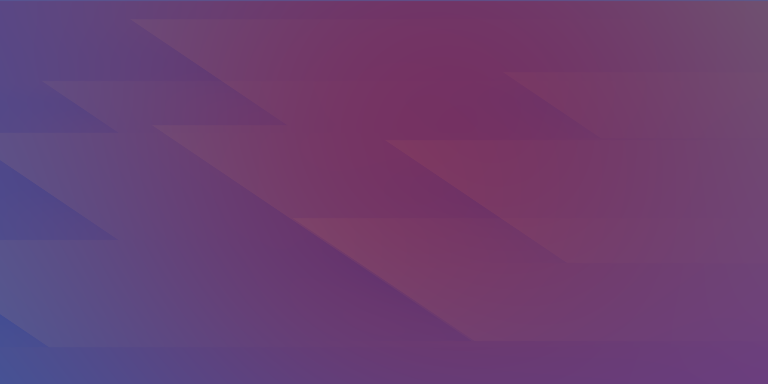
Reproduce this background procedurally as a WebGL 1 fragment shader.

```glsl
precision highp float;

uniform vec2 u_resolution;

// Canvas units: x runs 0..2, y runs 0..1
const vec2 CANVAS = vec2(2.0, 1.0);

// Backdrop colours
const vec3 TOP_LEFT = vec3(0.33, 0.30, 0.55);
const vec3 TOP_RIGHT = vec3(0.43, 0.39, 0.47);
const vec3 BOTTOM_LEFT = vec3(0.25, 0.34, 0.61);
const vec3 BOTTOM_RIGHT = vec3(0.41, 0.26, 0.53);
const vec3 GLOW_COLOR = vec3(0.448, 0.187, 0.385);
const vec2 GLOW_CENTER = vec2(1.14, 0.66);
const vec2 GLOW_SIZE = vec2(0.92, 0.88);

// Top hairline
const vec3 LINE_COLOR = vec3(0.33, 0.36, 0.60);
const float LINE_HEIGHT = 0.0025;
const float LINE_OPACITY = 0.7;

// Shard light and shade
const float SLOPE = 0.675;
const vec3 LIGHT_TINT = vec3(0.036, 0.028, -0.004);
const vec3 SHADE_TINT = vec3(-0.026, -0.008, 0.008);
const float LIGHT_REACH = 0.48;
const float SHADE_REACH = 0.20;
const float LIGHT_FALL = 0.55;
const float SHADE_FALL = 0.60;

// Shards: left tip x, top y, bottom y, strength
const vec4 UPPER = vec4(0.339, 0.950, 0.674, 0.95);
const vec4 UPPER_LEFT = vec4(0.109, 0.789, 0.654, 0.85);
const vec4 UPPER_RIGHT = vec4(1.310, 0.812, 0.640, 0.60);
const vec4 CENTRAL = vec4(0.396, 0.674, 0.112, 0.90);
const vec4 CENTRAL_RIGHT = vec4(1.003, 0.635, 0.315, 0.90);
const vec4 CENTRAL_LOW = vec4(0.762, 0.432, 0.112, 0.90);
const vec4 LEFT = vec4(-0.105, 0.654, 0.375, 1.20);
const vec4 LOWER_LEFT = vec4(-0.286, 0.375, 0.096, 1.70);

vec3 backdrop(vec2 p) {
  vec2 uv = p / CANVAS;
  vec3 base = mix(mix(BOTTOM_LEFT, BOTTOM_RIGHT, uv.x),
                  mix(TOP_LEFT, TOP_RIGHT, uv.x), uv.y);
  vec2 d = (p - GLOW_CENTER) / GLOW_SIZE;
  return mix(base, GLOW_COLOR, exp(-dot(d, d)));
}

// Light right of the slanted edge, shade left of it, within one row
vec3 shard(vec2 p, vec4 s, float soft) {
  float row = smoothstep(-soft, soft, s.y - p.y)
            * smoothstep(-soft, soft, p.y - s.z);
  float depth = clamp((s.y - p.y) / (s.y - s.z), 0.0, 1.0);
  float across = p.x - s.x - (s.y - p.y) / SLOPE;
  float inside = smoothstep(-soft, soft, across);
  float light = exp(-max(across, 0.0) / LIGHT_REACH) * (1.0 - LIGHT_FALL * depth);
  float shade = exp(min(across, 0.0) / SHADE_REACH) * smoothstep(0.0, 0.5, depth)
              * (1.0 - SHADE_FALL * smoothstep(0.5, 1.0, depth));
  return row * s.w * mix(SHADE_TINT * shade, LIGHT_TINT * light, inside);
}

void main() {
  vec2 p = gl_FragCoord.xy / u_resolution * CANVAS;
  float soft = 0.8 / u_resolution.y;

  vec3 color = backdrop(p);
  color += shard(p, UPPER, soft);
  color += shard(p, UPPER_LEFT, soft);
  color += shard(p, UPPER_RIGHT, soft);
  color += shard(p, CENTRAL, soft);
  color += shard(p, CENTRAL_RIGHT, soft);
  color += shard(p, CENTRAL_LOW, soft);
  color += shard(p, LEFT, soft);
  color += shard(p, LOWER_LEFT, soft);

  float line = smoothstep(-soft, soft, p.y - 1.0 + LINE_HEIGHT);
  gl_FragColor = vec4(mix(color, LINE_COLOR, line * LINE_OPACITY), 1.0);
}
```
